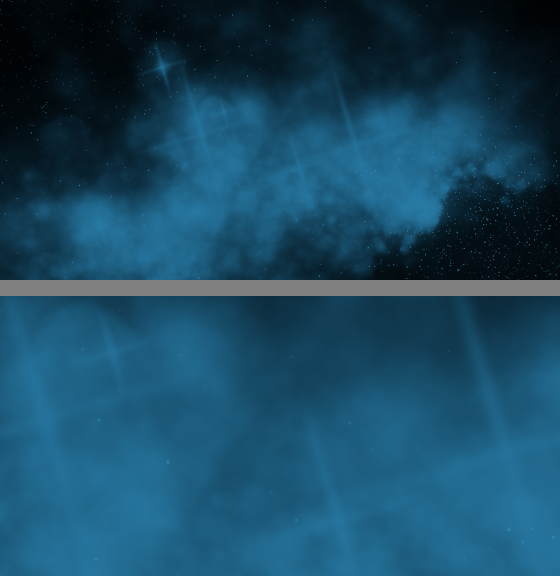
Top: the whole. Bottom: its middle third, enlarged.
This background is drawn by a Shadertoy shader. Its source:

```glsl
// Deep blue nebula: glowing clouds, tilted star glints and fine star dust.

const vec3  GLOW_COLOR = vec3(0.155, 0.48, 0.65);
const vec3  STAR_COLOR = vec3(0.22, 0.56, 0.72);
const float AMBIENT    = 0.10;   // light outside the clouds
const float TURBULENCE = 1.15;   // contrast of the cloud texture
const float WARP       = 0.03;   // bending of the cloud outlines
const float SPIKE_TILT = 0.29;   // radians
const float SPIKE_GAIN = 0.6;
const int   SOFT_STARS = 9;

// Clouds: centre, radii; strengths follow in the same order.
const int CLOUDS = 11;
const vec4 CLOUD_SHAPE[CLOUDS] = vec4[](
    vec4(0.72, 0.51, 0.17, 0.15), vec4(1.28, 0.42, 0.38, 0.17),
    vec4(1.58, 0.46, 0.24, 0.14), vec4(0.53, 0.10, 0.26, 0.15),
    vec4(0.90, 0.27, 0.48, 0.27), vec4(1.55, 0.70, 0.32, 0.25),
    vec4(1.00, 0.78, 0.38, 0.20), vec4(0.22, 0.46, 0.22, 0.13),
    vec4(0.12, 0.05, 0.35, 0.24), vec4(0.58, 0.77, 0.07, 0.07),
    vec4(1.41, 0.17, 0.07, 0.07));
const float CLOUD_GAIN[CLOUDS] = float[](
    1.6, 1.8, 1.0, 2.1, 0.75, 0.3, 0.2, 0.2, 0.45, 0.35, 0.5);

// Crisp-topped puffs: centre, radius, strength.
const int PUFFS = 4;
const vec4 PUFF[PUFFS] = vec4[](
    vec4(0.76, 0.57, 0.09, 0.40), vec4(0.23, 0.51, 0.09, 0.16),
    vec4(0.59, 0.77, 0.08, 0.13), vec4(0.17, 0.00, 0.09, 0.30));

// Glints: centre, spike length, core strength.
const int GLINTS = 6;
const vec4 GLINT[GLINTS] = vec4[](
    vec4(0.72, 0.52, 0.28, 0.2), vec4(1.27, 0.48, 0.33, 0.1),
    vec4(1.07, 0.40, 0.16, 0.3), vec4(0.58, 0.76, 0.11, 0.8),
    vec4(0.36, 0.19, 0.10, 0.8), vec4(0.80, 0.60, 0.06, 0.4));

vec2 hash2(vec2 p) {
    vec3 q = fract(p.xyx * vec3(0.1031, 0.1030, 0.0973));
    q += dot(q, q.yzx + 33.33);
    return fract((q.xx + q.yz) * q.zy);
}

// Soft cellular noise: overlapping round kernels, centred near zero.
float puffNoise(vec2 p) {
    vec2 cell = floor(p), f = p - cell;
    float sum = 0.0;
    for (int y = -1; y <= 1; y++)
    for (int x = -1; x <= 1; x++) {
        vec2 o = vec2(x, y);
        vec2 d = o + hash2(cell + o + 57.0) - f;
        sum += exp(-6.0 * dot(d, d));
    }
    return sum - 0.52;
}

float cloudNoise(vec2 p) {
    float sum = 0.0, amp = 0.5;
    for (int i = 0; i < 5; i++) {
        sum += amp * puffNoise(p);
        p = mat2(1.6, 1.2, -1.2, 1.6) * p + 7.3;
        amp *= 0.48;
    }
    return sum;
}

float blob(vec2 d, vec2 radii) { d /= radii; return exp(-dot(d, d)); }

float spike(vec2 q, float len) {
    float fade = max(1.0 - abs(q.x) / len, 0.0);
    float width = 0.004 + 0.02 * len;
    return fade * exp(-q.y * q.y / (width * width));
}

// Light thickness of clouds, puffs and the dark hollow at lower right.
float cloudLight(vec2 p) {
    float n = cloudNoise(p * 4.0), detail = cloudNoise(p * 13.0 + 4.0);
    vec2 bend = vec2(sin(p.y * 9.0 + 2.0 * sin(p.x * 5.0)), sin(p.x * 11.0 + n * 3.0));
    vec2 w = p + WARP * (0.5 * bend + vec2(n, detail));
    float light = AMBIENT * (1.0 - 0.9 * blob(p - vec2(2.0, 1.0), vec2(0.5, 0.35)))
                          * (1.0 - 0.6 * blob(p - vec2(0.1, 0.9), vec2(0.6, 0.35)));
    for (int i = 0; i < CLOUDS; i++)
        light += CLOUD_GAIN[i] * blob(w - CLOUD_SHAPE[i].xy, CLOUD_SHAPE[i].zw);
    for (int i = 0; i < PUFFS; i++) {
        vec2 d = p - PUFF[i].xy;
        float r = PUFF[i].z, edge = length(d) + 0.05 * detail + 0.04 * n;
        light += PUFF[i].w * (1.0 - smoothstep(r - 0.03, r, edge)) * smoothstep(-r, r, d.y);
    }
    float hollow = length((p - vec2(1.78, 0.10)) / vec2(0.44, 0.27)) + 0.4 * n + 0.35 * detail;
    light *= mix(0.5, 1.0, smoothstep(0.82, 1.12, hollow));
    return light * exp(TURBULENCE * (n + 0.35 * detail))
         + 0.07 * blob(p - vec2(1.7, 0.15), vec2(0.4));
}

float glintLight(vec2 p) {
    float c = cos(SPIKE_TILT), s = sin(SPIKE_TILT), light = 0.0;
    for (int i = 0; i < GLINTS; i++) {
        vec2 q = mat2(c, -s, s, c) * (p - GLINT[i].xy);
        float len = GLINT[i].z;
        light += SPIKE_GAIN * (spike(q.yx, len) + 0.6 * spike(q, len));
        light += GLINT[i].w * blob(q, vec2(0.022));
    }
    for (int i = 0; i < SOFT_STARS; i++) {
        vec2 h = hash2(vec2(float(i) * 3.7, 11.0));
        vec2 d = p - vec2(1.1 + 0.8 * h.x, 0.13 + 0.2 * h.y + 0.13 * h.x);
        light += 0.4 * blob(d, vec2(0.012 + 0.012 * h.y));
    }
    return light;
}

float starDust(vec2 p, float pixel) {
    float dust = blob(p - vec2(1.78, 0.17), vec2(0.32, 0.23));
    float veil = blob(p - vec2(0.25, 0.85), vec2(0.45, 0.28));
    float light = 0.0;
    for (int i = 0; i < 2; i++) {
        float scale = 58.0 + 33.0 * float(i);
        vec2 q = mat2(0.8, 0.6, -0.6, 0.8) * p * scale + 200.0;
        vec2 cell = floor(q), h = hash2(cell + 91.0 * float(i));
        vec2 spot = cell + 0.2 + 0.6 * hash2(cell + 17.0);
        float on = step(h.x, 0.006 + 0.36 * dust + 0.13 * veil);
        float disc = 1.0 - smoothstep(0.0008, 0.0022 + pixel * 0.5, length(q - spot) / scale);
        light += on * disc * (0.1 + 0.65 * h.y * h.y) * (1.0 - 0.6 * veil);
    }
    return min(light, 1.0);
}

void mainImage(out vec4 fragColor, in vec2 fragCoord) {
    vec2 p = fragCoord / iResolution.y;
    float glow = 1.0 - exp(-cloudLight(p) - glintLight(p));
    vec3 color = GLOW_COLOR * pow(vec3(glow), vec3(1.2, 1.03, 1.0));
    color = mix(color, max(color, STAR_COLOR), starDust(p, 1.0 / iResolution.y));
    fragColor = vec4(color, 1.0);
}
```
